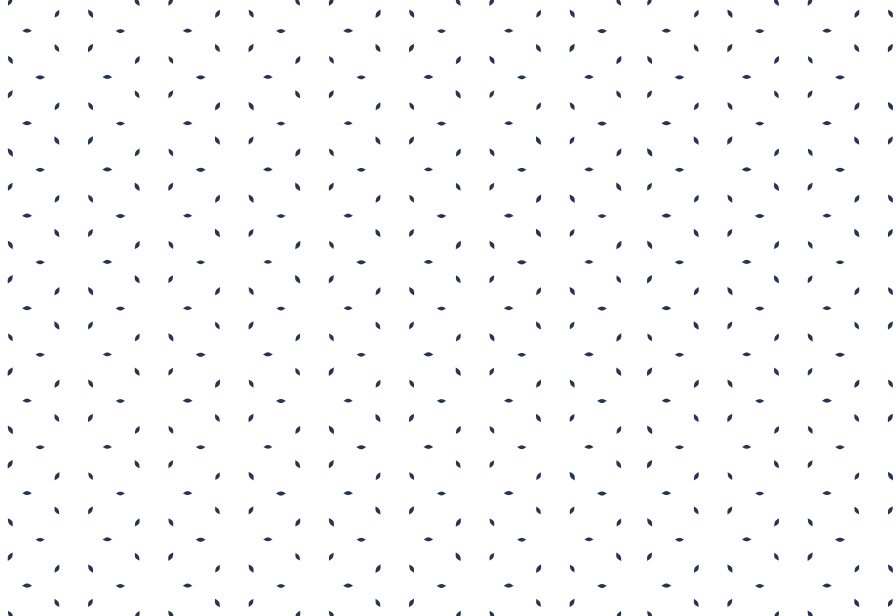
Give the GLSL for this pattern, as a WebGL 2 fragment shader.

```glsl
#version 300 es
precision highp float;
// Small navy leaves on white: six point outward around each centre of a
// hexagonal lattice. The nearest centre is found, its plane is folded into six
// sectors, and one slim pointed leaf is drawn in each with a slight size change.

uniform vec2 u_resolution;
out vec4 outColor;

// Lengths are in units of 1/768 of the canvas width.
const float UNITS_ACROSS = 768.0;
const float TILE_WIDTH = 548.0;             // four cells, slightly trimmed at the seam
const vec2 CELL = vec2(137.6, 79.27);       // holds two lattice centres
const vec2 FIRST_CENTRE = vec2(-5.6, 25.9);
const float RING_RADIUS = 28.8;
const vec2 LEAF_HALF = vec2(4.15, 1.7);     // half length, half width
const float TIP_SHARPNESS = 1.15;
const float BEND = 0.2;                     // bow of the leaf's midline
const float SIZE_VARIATION = 0.12;
const vec3 PAPER = vec3(1.0);
const vec3 NAVY = vec3(0.15, 0.21, 0.31);
const float PI = 3.14159;
const int SAMPLES = 3;                      // per axis

float hash(vec3 p) {
    p = fract(p * vec3(0.1031, 0.1137, 0.0973));
    p += dot(p, p.yzx + 19.19);
    return fract((p.x + p.y) * p.z);
}

// Approximate signed distance to a leaf lying along x.
float leafDistance(vec2 p, vec2 halfSize) {
    float t = clamp(abs(p.x) / halfSize.x, 0.0, 1.0);
    float profile = pow(max(cos(0.5 * PI * t), 0.0), TIP_SHARPNESS);
    float slope = 0.5 * PI * halfSize.y / halfSize.x * sin(0.5 * PI * t);
    float side = abs(p.y - BEND * profile) - halfSize.y * profile;
    return max(side / sqrt(1.0 + slope * slope), abs(p.x) - halfSize.x);
}

// Offset from the nearest lattice centre in xy, its cell number in zw.
vec4 nearestCentre(vec2 p) {
    vec2 q = (p - FIRST_CENTRE) / CELL;
    vec2 idA = round(q);
    vec2 idB = floor(q) + 0.5;
    vec2 a = (q - idA) * CELL;
    vec2 b = (q - idB) * CELL;
    return dot(a, a) < dot(b, b) ? vec4(a, idA) : vec4(b, idB);
}

float leafCoverage(vec2 p, float softness) {
    p.x = mod(p.x, TILE_WIDTH);
    vec4 centre = nearestCentre(p);

    // Turn the nearest of the six leaves onto the x axis.
    float sector = mod(round(atan(centre.y, centre.x) * 3.0 / PI), 6.0);
    float angle = sector * PI / 3.0;
    float c = cos(angle);
    float s = sin(angle);
    vec2 local = mat2(c, -s, s, c) * centre.xy - vec2(RING_RADIUS, 0.0);

    float size = 1.0 + SIZE_VARIATION * (hash(vec3(centre.zw * 2.0 + 40.0, sector + 7.0)) - 0.6);
    return clamp(0.5 - leafDistance(local, LEAF_HALF * size) / softness, 0.0, 1.0);
}

void main() {
    float pixel = UNITS_ACROSS / u_resolution.x;
    float coverage = 0.0;

    // Average sub-pixel samples so the fine tips stay smooth.
    for (int j = 0; j < SAMPLES; j++) {
        for (int i = 0; i < SAMPLES; i++) {
            vec2 jitter = (vec2(i, j) + 0.5) / float(SAMPLES) - 0.5;
            coverage += leafCoverage((gl_FragCoord.xy + jitter) * pixel, pixel / float(SAMPLES));
        }
    }
    coverage /= float(SAMPLES * SAMPLES);
    outColor = vec4(mix(PAPER, NAVY, coverage), 1.0);
}
```
